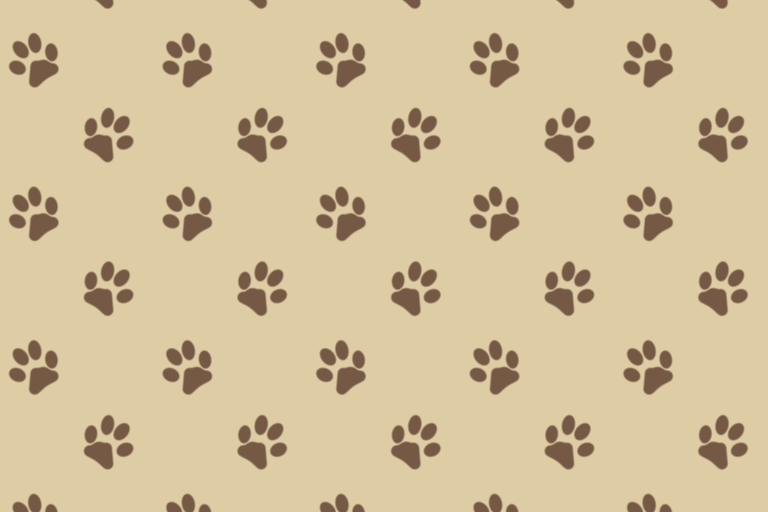
Reproduce this pattern procedurally as a Shadertoy shader.

```glsl
// Staggered rows of brown paw prints, mirrored on alternate rows, over plain sand.

const vec3 SAND = vec3(0.870, 0.803, 0.643);
const vec3 BROWN = vec3(0.462, 0.350, 0.272);

const float REPEATS_ACROSS = 5.0;
const float UNITS = 230.4;                       // paw units per repeat
const vec2 PAW_ORIGIN = vec2(0.222, 0.393);      // in repeats, from the top left
const vec2 MIRRORED_ORIGIN = vec2(0.705, 0.880);
const float SOFTNESS = 2.0;                      // edge half width, paw units

// Toes: centre and radii in paw units with y down, long axis angle in degrees
const int TOE_COUNT = 4;
const vec4 TOES[TOE_COUNT] = vec4[TOE_COUNT](
    vec4(-25.0, 11.0, 13.0, 10.0),
    vec4(-20.0, -16.0, 14.5, 10.0),
    vec4(1.0, -26.0, 15.0, 9.7),
    vec4(26.0, -12.0, 13.5, 9.3));
const float TOE_ANGLES[TOE_COUNT] = float[TOE_COUNT](25.0, 50.0, 80.0, 83.0);

// Pad: rounded triangle, a bulge on its top and a shallow hollow below
const vec2 PAD_LEFT = vec2(3.0, 9.0);
const vec2 PAD_RIGHT = vec2(28.0, 13.0);
const vec2 PAD_HEEL = vec2(1.0, 32.0);
const float PAD_ROUNDING = 8.5;
const vec3 PAD_BULGE = vec3(14.0, 11.0, 12.0);   // centre, radius
const vec3 PAD_HOLLOW = vec3(41.5, 60.9, 40.0);

float smoothMin(float a, float b, float k) {
    float h = max(k - abs(a - b), 0.0) / k;
    return min(a, b) - 0.25 * h * h * k;
}

float ellipseDistance(vec2 p, vec2 radii) {
    float k = length(p / radii) + 1e-4;
    float slope = length(p / (radii * radii)) + 1e-5;
    return k * (k - 1.0) / slope;
}

// Squared distance to an edge, and the signed side of it
vec2 edgeTest(vec2 p, vec2 a, vec2 b) {
    vec2 e = b - a, v = p - a;
    vec2 d = v - e * clamp(dot(v, e) / dot(e, e), 0.0, 1.0);
    return vec2(dot(d, d), e.x * v.y - e.y * v.x);
}

float triangleDistance(vec2 p, vec2 a, vec2 b, vec2 c) {
    vec2 d = min(min(edgeTest(p, a, b), edgeTest(p, b, c)), edgeTest(p, c, a));
    return -sqrt(d.x) * sign(d.y);
}

float padDistance(vec2 p) {
    float d = triangleDistance(p, PAD_LEFT, PAD_RIGHT, PAD_HEEL) - PAD_ROUNDING;
    d = smoothMin(d, length(p - PAD_BULGE.xy) - PAD_BULGE.z, 3.0);
    float hollow = length(p - PAD_HOLLOW.xy) - PAD_HOLLOW.z;
    return -smoothMin(-d, hollow, 2.0);
}

float pawDistance(vec2 p) {
    float d = padDistance(p);
    for (int i = 0; i < TOE_COUNT; i++) {
        float angle = radians(TOE_ANGLES[i]);
        vec2 axis = vec2(cos(angle), sin(angle));
        vec2 v = p - TOES[i].xy;
        vec2 local = vec2(dot(v, axis), dot(v, vec2(-axis.y, axis.x)));
        d = min(d, ellipseDistance(local, TOES[i].zw));
    }
    return d;
}

// Paw units around the nearest repeat of an origin
vec2 repeatAround(vec2 grid, vec2 origin) {
    return (fract(grid - origin + 0.5) - 0.5) * UNITS;
}

void mainImage(out vec4 fragColor, in vec2 fragCoord) {
    // Grid measured in repeats from the top left, y down
    vec2 fromTop = vec2(fragCoord.x, iResolution.y - fragCoord.y);
    vec2 grid = fromTop / iResolution.x * REPEATS_ACROSS;

    vec2 plain = repeatAround(grid, PAW_ORIGIN);
    vec2 mirrored = repeatAround(grid, MIRRORED_ORIGIN) * vec2(-1.0, 1.0);
    float d = min(pawDistance(plain), pawDistance(mirrored));

    // Soft printed edge, never sharper than a pixel
    float pixel = UNITS * REPEATS_ACROSS / iResolution.x;
    float edge = max(SOFTNESS, 0.75 * pixel);
    float ink = 1.0 - smoothstep(-edge, edge, d);

    fragColor = vec4(mix(SAND, BROWN, ink), 1.0);
}
```
